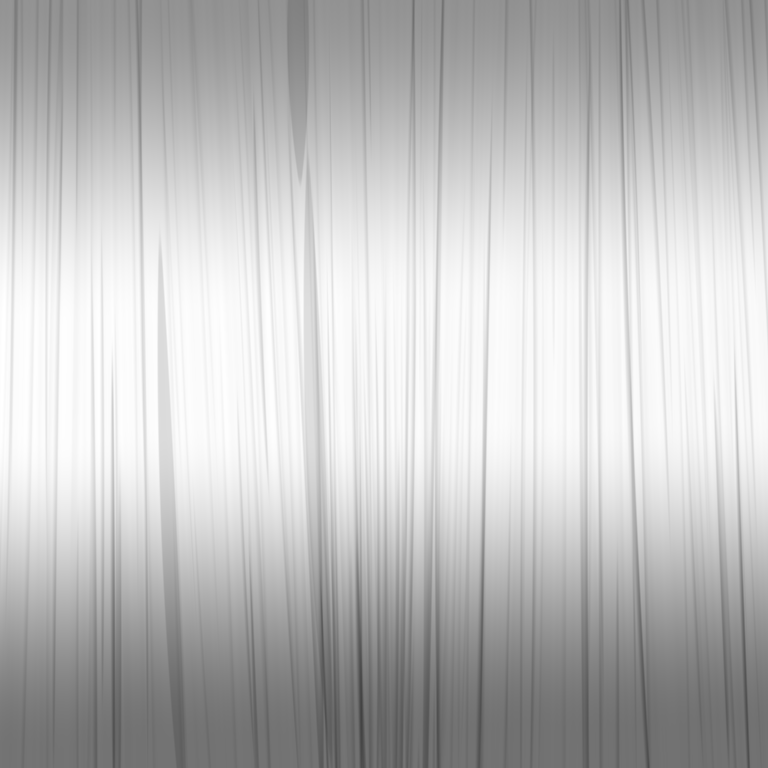
Give the GLSL for this texture, as a Shadertoy shader.

```glsl
float hash(float n) {
    return fract(sin(n * 127.1 + 3.7) * 43758.5);
}

// One-dimensional gradient noise, roughly -0.5 to 0.5
float gradientNoise(float x) {
    float cell = floor(x), f = x - cell;
    float a = (hash(cell) * 2.0 - 1.0) * f;
    float b = (hash(cell + 1.0) * 2.0 - 1.0) * (f - 1.0);
    return mix(a, b, f * f * f * (f * (f * 6.0 - 15.0) + 10.0));
}

// Horizontal drift of a fibre rooted at x
float drift(float x, float y, float extraLean, float bow) {
    float lean = 0.015 - 0.03 * cos(x * 10.0) + extraLean;
    float h = 0.5 - y;
    return lean * h + bow * h * h;
}

// Broad glossy band, darker towards the bottom
float sheen(float y) {
    float rise = mix(0.45, 0.985, smoothstep(0.04, 0.45, y));
    float fall = mix(1.0, 0.58, smoothstep(0.59, 1.02, y));
    return rise * fall;
}

// Tapered shadows: one crisp side, one side fading over the width
float strandLayer(vec2 uv, int count, float seed, vec2 spanX, vec2 spanY,
                  vec2 widths, vec2 strengths) {
    float light = 1.0;
    for (int i = 0; i < count; i++) {
        float id = seed + float(i) * 7.31;
        float slot = (float(i) + 2.0 * hash(id) - 0.5) / float(count);
        float root = mix(spanX.x, spanX.y, slot);
        float middle = mix(spanY.x, spanY.y, hash(id + 1.3));
        float halfLength = mix(0.2, 0.9, hash(id + 2.1));
        float extraLean = (hash(id + 3.7) - 0.5) * 0.025;
        float bow = (hash(id + 4.9) - 0.5) * 0.05;
        float t = (uv.y - middle) / halfLength;
        float taper = max(0.0, 1.0 - t * t);
        float width = mix(widths.x, widths.y, hash(id + 5.3)) * taper + 0.001;
        float side = hash(id + 6.1) < 0.5 ? -1.0 : 1.0;
        float d = side * (uv.x - root - drift(root, uv.y, extraLean, bow));
        float profile = smoothstep(-0.0022, 0.0008, d) * (1.0 - smoothstep(0.0, width, d));
        float strength = mix(strengths.x, strengths.y, pow(hash(id + 8.7), 3.0));
        light *= 1.0 - strength * profile * smoothstep(0.0, 0.6, taper);
    }
    return light;
}

// Flat-toned opening between two locks, pointed at both ends
float lockGap(vec2 uv, float root, float middle, float halfLength, float width, float strength) {
    float t = (uv.y - middle) / halfLength;
    float halfWidth = 0.5 * width * max(0.0, 1.0 - t * t);
    float d = abs(uv.x - root - drift(root, uv.y, 0.0, 0.03)) - halfWidth;
    float mask = 1.0 - smoothstep(-0.0015, 0.0015, d);
    return 1.0 - strength * mask * smoothstep(0.0, 0.003, halfWidth);
}

void mainImage(out vec4 fragColor, in vec2 fragCoord) {
    vec2 uv = fragCoord / iResolution.xy;
    float fibreX = uv.x - drift(uv.x, uv.y, 0.0, 0.0);

    // Sheen height wanders a little from lock to lock
    float shift = 0.018 * gradientNoise(fibreX * 7.0) + 0.006 * gradientNoise(fibreX * 45.0);
    float gloss = sheen(uv.y + shift + 0.025 * (0.5 - uv.x));
    float tone = gloss * (1.0 + 0.02 * (0.4 - uv.x));

    // Faint tonal grain along the fibres
    tone *= 1.0 + 0.02 * gradientNoise(fibreX * 60.0 + uv.y * 0.4)
                + 0.02 * gradientNoise(fibreX * 170.0 - uv.y * 0.7);

    // Open gaps
    float shade = lockGap(uv, 0.213, 0.28, 0.44, 0.020, 0.13);
    shade *= lockGap(uv, 0.408, 0.40, 0.42, 0.025, 0.12);
    shade *= lockGap(uv, 0.398, 0.95, 0.20, 0.028, 0.12);

    // Wide soft locks, fine strands, a few bold ones, then the lower cluster
    vec2 fullX = vec2(-0.03, 1.03);
    float strands = strandLayer(uv, 40, 11.0, fullX, vec2(0.0, 1.0), vec2(0.008, 0.022), vec2(0.01, 0.04));
    strands *= strandLayer(uv, 95, 503.0, fullX, vec2(-0.1, 1.1), vec2(0.002, 0.006), vec2(0.05, 0.20));
    strands *= strandLayer(uv, 14, 211.0, fullX, vec2(0.1, 0.9), vec2(0.004, 0.007), vec2(0.16, 0.34));
    strands *= strandLayer(uv, 30, 907.0, vec2(0.41, 0.59), vec2(-0.25, 0.2), vec2(0.003, 0.008), vec2(0.05, 0.24));

    // Bright gloss washes out the strand shadows
    float wash = 0.35 * smoothstep(0.6, 1.0, gloss);
    tone *= shade * mix(strands, 1.0, wash);

    fragColor = vec4(vec3(clamp(tone, 0.0, 1.0)), 1.0);
}
```
